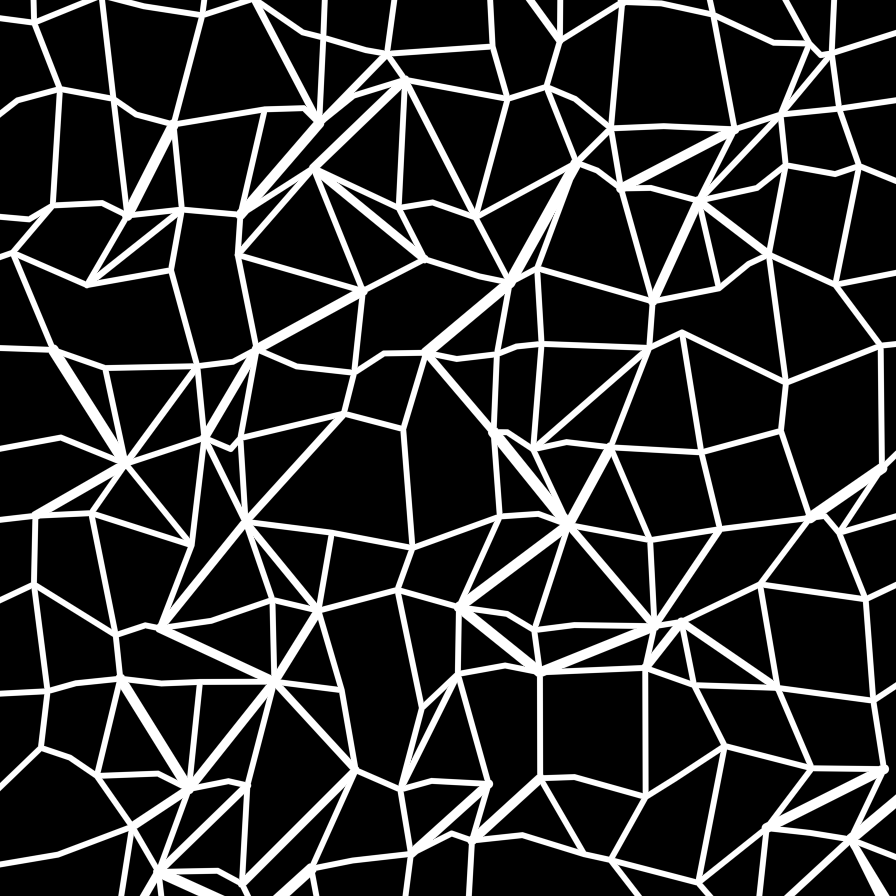
Write a WebGL 2 fragment shader that draws this pattern.

```glsl
#version 300 es
precision highp float;
// Irregular white net on black: a jittered grid with bent rows, gaps and bold diagonals.

#define GRID vec2(12.0, 10.8)     // columns and rows across the canvas
#define JITTER vec2(0.38, 0.36)   // node displacement, in cells
#define LINE_WIDTH 0.0066         // thin strand, in canvas units
#define BOLD 1.9                  // widest diagonal, relative to a thin strand
#define HUB_SHARE 0.06            // nodes that send out a fan of diagonals
#define DIAGONAL_SHARE 0.2        // other cells crossed by a diagonal
#define BEND_SHARE 0.35           // row strands with a kink
#define BEND 0.14                 // kink height, in cells
#define ROW_GAPS 0.05             // missing row strands
#define COLUMN_GAPS 0.11          // missing column strands

uniform vec2 u_resolution;
out vec4 fragColor;

const vec3 GROUND = vec3(0.0);
const vec3 STRAND = vec3(1.0);

vec3 hash3(vec2 cell, float seed) {
    vec3 q = fract(vec3(cell.xyx + seed * 17.3) * vec3(0.1031, 0.1030, 0.0973));
    q += dot(q, q.yxz + 33.33);
    return fract((q.xxy + q.yzz) * q.zyx);
}

// Grid node in canvas units
vec2 node(vec2 cell) {
    vec2 shift = (hash3(cell, 1.0).xy * 2.0 - 1.0) * JITTER;
    return (cell + 0.5 + shift) / GRID;
}

bool isHub(vec2 cell) {
    return hash3(cell, 2.0).x < HUB_SHARE;
}

// Signed distance to a round-ended strand
float strand(vec2 p, vec2 a, vec2 b, float width) {
    vec2 pa = p - a, ba = b - a;
    float t = clamp(dot(pa, ba) / dot(ba, ba), 0.0, 1.0);
    return length(pa - ba * t) - 0.5 * width;
}

// Row strand, sometimes broken by a kink
float rowStrand(vec2 p, vec2 a, vec2 b, vec3 rnd) {
    if (rnd.x > BEND_SHARE) return strand(p, a, b, LINE_WIDTH);
    vec2 kink = mix(a, b, mix(0.3, 0.75, rnd.y));
    kink.y += (rnd.z * 2.0 - 1.0) * BEND / GRID.y;
    return min(strand(p, a, kink, LINE_WIDTH), strand(p, kink, b, LINE_WIDTH));
}

// All strands that start at one cell
float cellStrands(vec2 p, vec2 cell) {
    vec2 right = cell + vec2(1, 0), up = cell + vec2(0, 1), across = cell + 1.0;
    vec2 a = node(cell), b = node(right), c = node(up), d = node(across);
    vec3 gaps = hash3(cell, 3.0), diagonal = hash3(cell, 4.0);
    float dist = 1.0;

    if (gaps.x > ROW_GAPS) dist = rowStrand(p, a, b, hash3(cell, 5.0));
    if (gaps.y > COLUMN_GAPS) dist = min(dist, strand(p, a, c, LINE_WIDTH));

    // Diagonals fan out of hubs or cross a cell at random
    float width = LINE_WIDTH * mix(1.0, BOLD, diagonal.z);
    bool chosen = diagonal.x < DIAGONAL_SHARE;
    bool rising = isHub(cell) || isHub(across) || (chosen && diagonal.y < 0.5);
    bool falling = isHub(right) || isHub(up) || chosen;
    if (rising) dist = min(dist, strand(p, a, d, width));
    else if (falling) dist = min(dist, strand(p, b, c, width));
    return dist;
}

void main() {
    vec2 p = gl_FragCoord.xy / u_resolution.y;
    vec2 home = floor(p * GRID);
    float dist = 1.0;
    for (int y = -1; y <= 1; y++)
        for (int x = -1; x <= 1; x++)
            dist = min(dist, cellStrands(p, home + vec2(x, y)));

    float pixel = 1.0 / u_resolution.y;
    float cover = 1.0 - smoothstep(-0.7 * pixel, 0.7 * pixel, dist);
    fragColor = vec4(mix(GROUND, STRAND, cover), 1.0);
}
```
